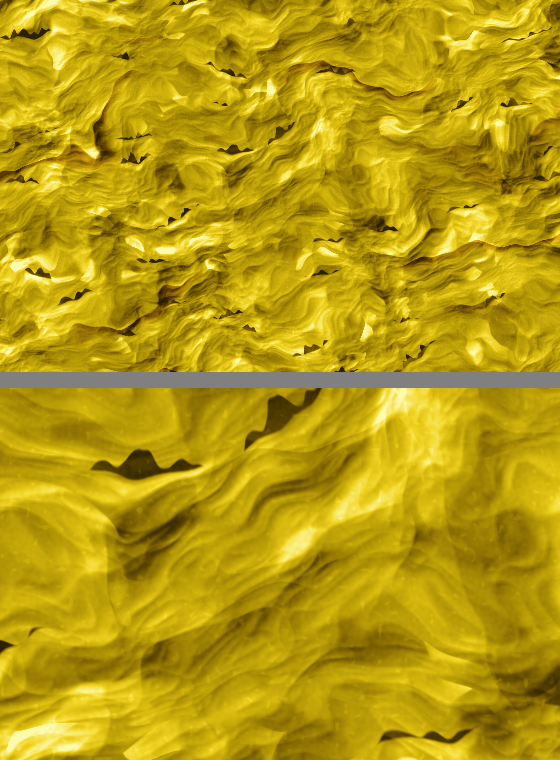
Top: the whole. Bottom: its middle third, enlarged.
Write a Shadertoy shader that draws this texture.

```glsl
// Crumpled gold foil: soft-edged Voronoi facets and folded-noise relief are
// summed into one light value, cut by long creases and dark open pockets,
// then coloured through a gold ramp.

const vec2 LIGHT_DIR = vec2(-0.45, 0.89);
const float GRAIN_ANGLE = 0.2;

float hash(vec2 p) {
    vec3 q = fract(p.xyx * vec3(0.1031, 0.1030, 0.0973));
    q += dot(q, q.yzx + 33.33);
    return fract((q.x + q.y) * q.z);
}

vec2 hash2(vec2 p) {
    return vec2(hash(p + 11.3), hash(p + 47.9));
}

vec2 rotate(vec2 p, float angle) {
    float c = cos(angle), s = sin(angle);
    return vec2(c * p.x + s * p.y, c * p.y - s * p.x);
}

float cornerSlope(vec2 cell, vec2 offset) {
    float angle = 6.2832 * hash(cell);
    return dot(vec2(cos(angle), sin(angle)), offset);
}

// Gradient noise, about -0.7 to 0.7
float noise(vec2 p) {
    vec2 i = floor(p), f = p - i;
    vec2 u = f * f * f * (f * (f * 6.0 - 15.0) + 10.0);
    vec2 e = vec2(1.0, 0.0);
    float low = mix(cornerSlope(i, f), cornerSlope(i + e, f - e), u.x);
    float high = mix(cornerSlope(i + e.yx, f - e.yx), cornerSlope(i + 1.0, f - 1.0), u.x);
    return mix(low, high, u.y);
}

// Flat patches of random brightness, each with its own slope of light
float facets(vec2 p, float crispness, float bend) {
    vec2 base = floor(p);
    float total = 0.0, weights = 0.0;
    for (int y = -1; y <= 1; y++)
    for (int x = -1; x <= 1; x++) {
        vec2 cell = base + vec2(x, y);
        vec2 d = p - cell - hash2(cell);
        float w = exp(-crispness * dot(d, d));
        vec2 tilt = hash2(cell + 71.0) - 0.5;
        total += w * (2.0 * hash(cell + 23.0) - 1.0 + bend * dot(tilt, d));
        weights += w;
    }
    return total / max(weights, 1e-20);
}

// Sharp valleys at several scales
float foldHeight(vec2 p) {
    float height = 0.0, frequency = 4.5, strength = 1.0;
    for (int i = 0; i < 4; i++) {
        height += strength * abs(noise(p * frequency + float(i) * 17.0)) / frequency;
        p = rotate(p, 0.55);
        frequency *= 2.0;
        strength *= 0.85;
    }
    return height;
}

float foldRelief(vec2 p, float reach) {
    vec2 e = LIGHT_DIR * reach;
    return (foldHeight(p + e) - foldHeight(p - e)) / (2.0 * reach);
}

// Ragged lens openings: x = dark inside, y = lit lip underneath
vec2 pockets(vec2 p, vec2 spacing, float edge) {
    vec2 base = floor(p / spacing), result = vec2(0.0);
    for (int y = -1; y <= 1; y++)
    for (int x = -1; x <= 1; x++) {
        vec2 cell = base + vec2(x, y);
        vec2 size = hash2(cell + 131.0);
        float present = step(hash(cell + 5.0), 0.5);
        vec2 d = p - (cell + 0.15 + 0.7 * hash2(cell)) * spacing;
        d = rotate(d, 0.8 * (hash(cell + 91.0) - 0.5));
        float along = d.x / mix(0.03, 0.085, size.x);
        float bulge = max(1.0 - along * along, 0.0) * mix(0.008, 0.024, size.y);
        d.y += 0.012 * noise(vec2(d.x * 28.0, cell.x + 7.0 * cell.y));
        float top = bulge * (0.65 + 1.5 * noise(vec2(d.x * 65.0, cell.y + 0.4)));
        float bottom = -0.35 * bulge;
        float inside = smoothstep(0.0, edge, top - d.y) * smoothstep(0.0, edge, d.y - bottom);
        float lipOffset = (d.y - bottom + 0.008) / 0.007;
        float lip = exp(-lipOffset * lipOffset) * smoothstep(0.0, 0.01, bulge);
        result = max(result, present * vec2(inside, lip));
    }
    return result;
}

vec3 blend(vec3 from, vec3 to, float a, float b, float tone) {
    return mix(from, to, clamp((tone - a) / (b - a), 0.0, 1.0));
}

vec3 goldRamp(float tone) {
    vec3 c = blend(vec3(0.17, 0.13, 0.0), vec3(0.36, 0.27, 0.0), -2.8, -1.9, tone);
    c = blend(c, vec3(0.56, 0.45, 0.01), -1.9, -1.1, tone);
    c = blend(c, vec3(0.70, 0.59, 0.02), -1.1, -0.25, tone);
    c = blend(c, vec3(0.84, 0.72, 0.05), -0.25, 0.7, tone);
    c = blend(c, vec3(0.95, 0.84, 0.15), 0.7, 1.45, tone);
    return blend(c, vec3(0.99, 0.98, 0.68), 1.45, 2.4, tone);
}

void mainImage(out vec4 fragColor, in vec2 fragCoord) {
    vec2 p = fragCoord / iResolution.y;
    vec2 warp = 0.09 * vec2(noise(p * 4.0), noise(p * 4.0 + 31.0))
              + 0.022 * vec2(noise(p * 17.0 + 9.0), noise(p * 17.0 + 53.0));
    vec2 q = rotate(p + warp, GRAIN_ANGLE) + 3.0;
    vec2 foil = q * vec2(1.0, 1.6);

    // Broad sheets, middle facets and small wrinkles
    float crispness = mix(7.0, 26.0, smoothstep(-0.3, 0.3, noise(p * 6.0 + 4.0)));
    float small = facets(rotate(foil, 0.9) * 23.0, crispness, 2.5);
    float tone = 0.55 * facets(foil * 5.0, crispness, 2.5)
               + 0.62 * facets(rotate(foil, -0.35) * 10.5, crispness, 3.0)
               + 0.38 * small + 0.55 * foldRelief(foil, 0.003);
    tone *= 0.95 + 0.8 * noise(p * 3.2 + 15.0);

    // Long one-sided creases
    float level = q.y / 0.24 + 0.9 * noise(q * 3.0) + 0.3 * noise(q * 9.0);
    float s = fract(level);
    float presence = smoothstep(0.0, 0.25, noise(q * vec2(2.2, 3.5) + 8.0));
    float shadow = presence * smoothstep(0.78, 0.96, s) * (1.0 - smoothstep(0.985, 1.0, s));
    tone += presence * 0.5 * exp(-s * 11.0) - 1.5 * shadow;

    // Clustered glints, then open pockets with lit lips
    float cluster = smoothstep(0.0, 0.35, noise(p * 5.0 + 62.0));
    tone += 1.5 * cluster * smoothstep(0.35, 0.85, small);
    vec2 pocket = pockets(rotate(p + 0.4 * warp, GRAIN_ANGLE), vec2(0.2, 0.13), 0.004);
    tone += 0.8 * pocket.y * (1.0 - pocket.x);
    tone = mix(tone, -2.3 + 0.8 * small, pocket.x);

    // Fine metallic speckle
    tone += 0.22 * noise(p * 210.0) + 0.4 * smoothstep(0.3, 0.55, noise(p * 130.0 + 5.0));

    vec3 color = goldRamp(tone);
    color.g *= 1.0 - 0.12 * shadow * (1.0 - pocket.x);
    fragColor = vec4(color, 1.0);
}
```
